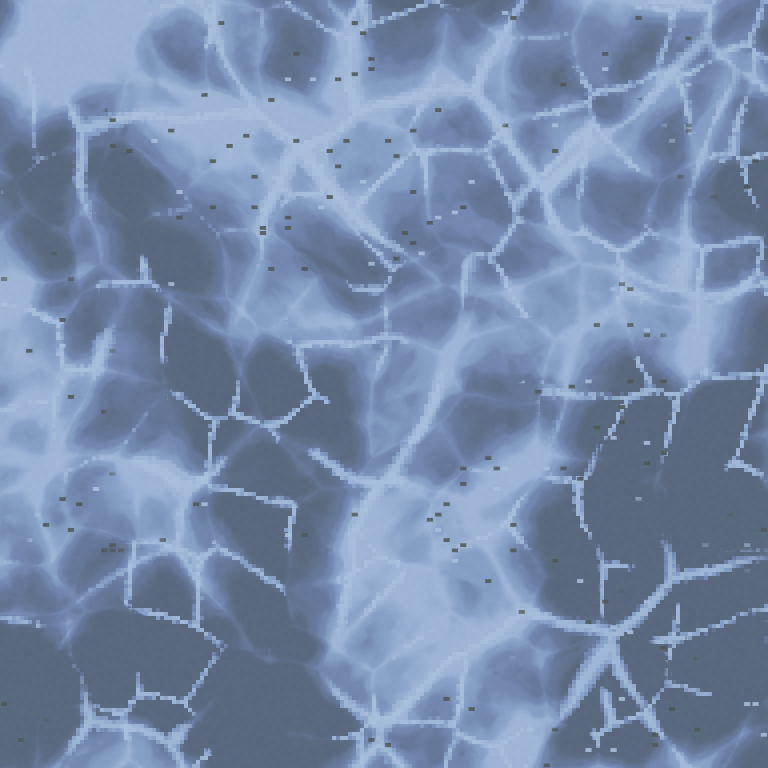
Write a three.js fragment shader that draws this texture.

```glsl
// Cloudy slate-blue marble with hazy webs, ragged pale veins and small dark flecks.
varying vec2 vUv;

// Palette, dark to light
const vec3 SLATE = vec3(0.35, 0.41, 0.495);
const vec3 STEEL = vec3(0.40, 0.47, 0.60);
const vec3 DENIM = vec3(0.45, 0.53, 0.69);
const vec3 SKY   = vec3(0.52, 0.62, 0.77);
const vec3 PALE  = vec3(0.62, 0.71, 0.84);
const vec3 FROST = vec3(0.67, 0.76, 0.87);
const vec3 FLECK = vec3(0.31, 0.34, 0.33);

// Tuning, in units of the canvas
const float CLOUD_SCALE = 4.0;
const float CLOUD_LOW   = 0.23;
const float CLOUD_HIGH  = 0.77;
const float WEB_SCALE   = 4.6;
const float WEB_HAZE    = 0.20;
const float VEIN_WIDTH  = 0.085;
const float RAGGED_GRID = 192.0;
const float RAGGED_AMT  = 0.004;
const float FLECK_RATE  = 0.025;
const vec2  FLECK_GRID  = vec2(92.0, 150.0);

vec2 hash2(vec2 p) {
  vec3 a = fract(p.xyx * vec3(0.1031, 0.1030, 0.0973));
  a += dot(a, a.yzx + 33.33);
  return fract((a.xx + a.yz) * a.zy);
}

// Cellular noise: x = gap between the two nearest points, y = blended cell value
vec2 cells(vec2 p) {
  vec2 base = floor(p);
  float near = 9.0, next = 9.0, sum = 0.0, total = 0.0;
  for (int j = -1; j <= 1; j++) {
    for (int i = -1; i <= 1; i++) {
      vec2 id = base + vec2(float(i), float(j));
      vec2 offset = id + 0.1 + 0.8 * hash2(id) - p;
      float d2 = dot(offset, offset);
      float weight = exp(-7.0 * d2);
      sum += weight * hash2(id + 31.7).x;
      total += weight;
      next = min(next, max(near, d2));
      near = min(near, d2);
    }
  }
  return vec2(sqrt(next) - sqrt(near), sum / total);
}

// Layered sines bend the plane
vec2 bend(vec2 p, float amount) {
  float freq = 7.0;
  for (int i = 0; i < 4; i++) {
    p += amount * sin(freq * p.yx + vec2(1.3, 4.1) * float(i + 1));
    freq *= 2.1;
    amount *= 0.5;
  }
  return p;
}

// Layered cell values make soft clouds
float clouds(vec2 p) {
  float sum = 0.0, total = 0.0, gain = 1.0;
  for (int i = 0; i < 5; i++) {
    sum += gain * cells(p).y;
    total += gain;
    gain *= 0.52;
    p = mat2(1.6, 1.2, -1.2, 1.6) * p + 5.3;
  }
  return sum / total;
}

vec3 ramp(float t) {
  vec3 c = mix(SLATE, STEEL, smoothstep(0.10, 0.38, t));
  c = mix(c, DENIM, smoothstep(0.38, 0.57, t));
  c = mix(c, SKY, smoothstep(0.57, 0.76, t));
  return mix(c, PALE, smoothstep(0.76, 0.97, t));
}

void main() {
  vec2 grain = floor(vUv * RAGGED_GRID);
  vec2 noise = hash2(grain);
  vec2 ragged = (grain + 0.5) / RAGGED_GRID + (noise - 0.5) * RAGGED_AMT;
  vec2 soft = bend(vUv, 0.018);
  vec2 rough = bend(ragged, 0.018);

  // Clouds, with haze and broken veins along two webs
  float tone = clouds(bend(vUv, 0.03) * CLOUD_SCALE + 2.0);
  float vein = 0.0, core = 0.0, scale = WEB_SCALE, strength = 1.0;
  for (int i = 0; i < 2; i++) {
    vec2 shift = vec2(3.7, 8.2) * float(i + 1);
    float haze = exp(-6.0 * cells(soft * scale + shift).x);
    tone += WEB_HAZE * strength * (haze - 0.3);
    float gap = cells(rough * scale + shift).x;
    float gate = smoothstep(0.46, 0.72, cells(vUv * scale * 1.3 + shift.yx).y);
    float width = VEIN_WIDTH * gate + 0.001;
    vein = max(vein, gate * (1.0 - smoothstep(0.6 * width, width, gap)));
    core = max(core, gate * (1.0 - smoothstep(0.2 * width, 0.6 * width, gap)));
    scale *= 2.1;
    strength *= 0.5;
  }
  tone = smoothstep(CLOUD_LOW, CLOUD_HIGH, tone);
  tone = mix(tone, max(tone + 0.15, 0.78), vein);
  vec3 color = mix(ramp(tone), FROST, 0.7 * core);

  // Clustered flecks, mostly dark and some pale
  vec2 spot = vUv * FLECK_GRID;
  vec2 pick = hash2(floor(spot) + 71.0);
  vec2 box = abs(fract(spot) - 0.5);
  float shape = 1.0 - smoothstep(0.28, 0.46, max(box.x, box.y));
  float cluster = smoothstep(0.48, 0.60, cells(vUv * 8.0 + 17.0).y);
  float fleck = shape * cluster * step(1.0 - FLECK_RATE, pick.x);
  color = mix(color, mix(FLECK, FROST, step(0.68, pick.y)), 0.85 * fleck);

  // Faint grain
  color += 0.012 * (noise.x - 0.5);
  gl_FragColor = vec4(color, 1.0);
}
```
